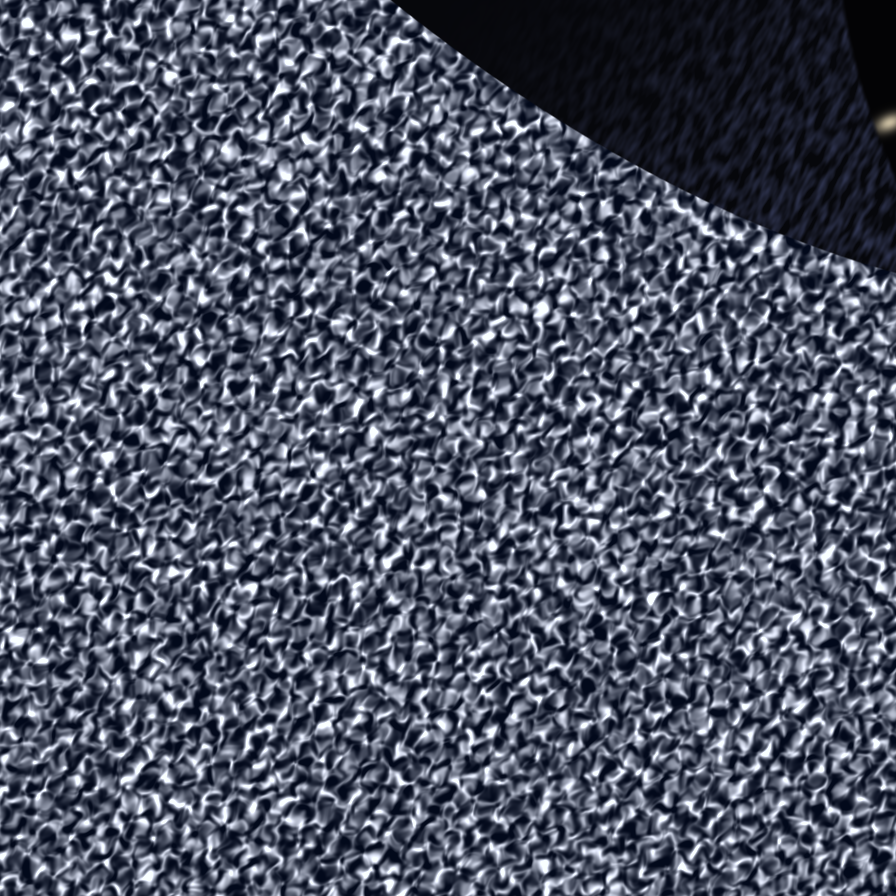
This texture is drawn by a Shadertoy shader. Its source:

```glsl
// Dense blue-grey granular cloth, with a smooth dark panel in the top right corner.
// The grain is two layers of warped gradient noise, put through a tone curve;
// the panel holds faint stretched streaks and is cut by two parabolic edges.

const float COARSE_FREQ = 84.0;    // coarse grains across the canvas
const float FINE_FREQ = 138.0;     // fine grains across the canvas
const float FINE_SHARE = 0.62;
const float WARP = 0.32;           // bends grains into short worms
const float GRAIN_STRETCH = 1.25;
const float GRAIN_ANGLE = 0.95;    // radians from horizontal
const float NOISE_SPREAD = 0.245;  // standard deviation of the layered noise
const float TONE_POWER = 1.65;
const float STREAK_ANGLE = 1.1;
const vec2 STREAK_FREQ = vec2(38.0, 110.0);
const vec3 BLUE_TINT = vec3(-0.022, 0.004, 0.074);
const vec3 PANEL_DARK = vec3(0.025, 0.028, 0.045);
const vec3 PANEL_LIGHT = vec3(0.125, 0.14, 0.215);
const vec3 GAP_BLACK = vec3(0.012, 0.012, 0.018);
const vec3 GLINT_CREAM = vec3(0.78, 0.73, 0.62);
const vec2 GLINT_POS = vec2(0.993, 0.863);

float hash(vec2 p) {
    return fract(sin(dot(p, vec2(127.1, 311.7))) * 43758.5453);
}

mat2 rotation(float a) {
    float c = cos(a), s = sin(a);
    return mat2(c, -s, s, c);
}

float cornerSlope(vec2 cell, vec2 offset) {
    float a = 6.28319 * hash(cell);
    return dot(vec2(cos(a), sin(a)), offset);
}

float gradientNoise(vec2 p) {
    vec2 i = floor(p), f = fract(p);
    vec2 u = f * f * f * (f * (f * 6.0 - 15.0) + 10.0);
    vec2 e = vec2(0.0, 1.0);
    float low = mix(cornerSlope(i, f), cornerSlope(i + e.yx, f - e.yx), u.x);
    float high = mix(cornerSlope(i + e.xy, f - e.xy), cornerSlope(i + e.yy, f - e.yy), u.x);
    return mix(low, high, u.y);
}

// Light and dark worms of the cloth
vec3 grainColor(vec2 uv) {
    vec2 p = rotation(GRAIN_ANGLE) * uv;
    p.x /= GRAIN_STRETCH;
    vec2 q = p * COARSE_FREQ;
    vec2 bend = vec2(gradientNoise(q * 0.8 + 31.7), gradientNoise(q * 0.8 - 57.3));
    q += WARP * 2.0 * bend;
    float coarse = gradientNoise(q);
    float fine = gradientNoise(rotation(0.6) * q * (FINE_FREQ / COARSE_FREQ) + 17.4);
    float z = (coarse + FINE_SHARE * fine) / NOISE_SPREAD;
    z += 0.3 * gradientNoise(uv * 9.0 + 4.6);
    float tone = pow(clamp((z + 2.0) / 4.2, 0.0, 1.0), TONE_POWER);
    return clamp(0.03 + 0.97 * tone + BLUE_TINT, 0.0, 1.0);
}

// Dark panel, its streaks growing stronger toward the lower right
vec3 panelColor(vec2 uv) {
    vec2 p = rotation(STREAK_ANGLE) * uv * STREAK_FREQ;
    float streak = gradientNoise(p) + 0.6 * gradientNoise(p * 1.9 + 23.1);
    float reach = smoothstep(-0.5, 0.16, uv.x - uv.y);
    float light = reach * clamp(0.5 + 1.5 * streak, 0.0, 1.6);
    return mix(PANEL_DARK, PANEL_LIGHT, light);
}

void mainImage(out vec4 fragColor, in vec2 fragCoord) {
    vec2 uv = fragCoord / iResolution.xy;
    float blur = max(0.0012, 1.0 / iResolution.y);

    // Curved edges of the panel and of the gap beside it
    float t = uv.x - 0.436;
    float panelDist = (uv.y - (1.0 - 0.8 * t + 0.46 * t * t)) * 0.83;
    float drop = 1.0 - uv.y;
    float gapDist = uv.x - (0.94 + 0.15 * drop + 0.75 * drop * drop);

    // Black gap with a small cream glint
    vec2 g = rotation(0.4) * (uv - GLINT_POS) / vec2(0.016, 0.009);
    vec3 gap = mix(GAP_BLACK, GLINT_CREAM, exp(-dot(g, g)));

    vec3 panel = mix(panelColor(uv), gap, smoothstep(-3.0 * blur, 3.0 * blur, gapDist));
    vec3 color = mix(grainColor(uv), panel, smoothstep(-blur, blur, panelDist));
    fragColor = vec4(color, 1.0);
}
```
